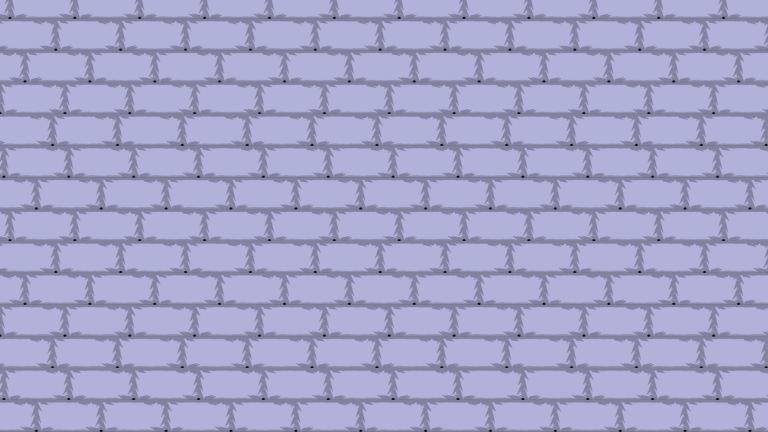
Reproduce this texture procedurally as a WebGL 2 fragment shader.

```glsl
#version 300 es
precision highp float;
// Lilac brick wall in staggered courses, with a seven-course cycle of shifts.
// Each brick cell carries the same worn mortar: a bed line, an upright joint
// and tapered chips placed by loops, all built from distance functions.
uniform vec2 u_resolution;
out vec4 outColor;

const float TAU = 6.2831853;
const float COURSE_HEIGHT = 0.07354; // fraction of canvas height
const float BRICK_WIDTH = 2.042;     // in course heights
const float BED_HALF = 0.066;
const float JOINT_HALF = 0.062;

const vec3 BRICK = vec3(0.69, 0.70, 0.85);
const vec3 RIM = vec3(0.62, 0.62, 0.76);
const vec3 MORTAR = vec3(0.55, 0.55, 0.67);
const vec3 CHIP = vec3(0.50, 0.51, 0.62);
const vec3 CREASE = vec3(0.42, 0.43, 0.52);
const vec3 HOLE = vec3(0.06, 0.06, 0.08);

float hash(float n) {
    return fract(sin(n * 127.1) * 43758.5453);
}

// Sideways start of the joints in a course, as a fraction of a brick.
float courseShift(float course) {
    float shifts[7] = float[7](0.56, 0.06, 0.81, 0.0, 0.385, 0.86, 0.153);
    return shifts[int(mod(course, 7.0))];
}

// Wobble that joins up over one period.
float wobble(float t, float seed) {
    return 0.5 * sin(TAU * 3.0 * t + seed) + 0.3 * sin(TAU * 8.0 * t + 2.0 * seed)
         + 0.2 * sin(TAU * 17.0 * t + 5.0 * seed);
}

// Distance to a splinter of radius r at a, narrowing to a point at b.
float splinter(vec2 p, vec2 a, vec2 b, float r) {
    vec2 axis = b - a;
    float h = clamp(dot(p - a, axis) / dot(axis, axis), 0.0, 1.0);
    return length(p - a - axis * h) - r * (1.0 - h);
}

// Barbs drooping to either side of the upright joint.
float jointBarbs(vec2 p) {
    float d = 1.0;
    for (int i = 0; i < 6; i++) {
        float n = float(i);
        float side = mod(n, 2.0) * 2.0 - 1.0;
        vec2 root = vec2(0.02 * side, 0.98 - 0.14 * n);
        vec2 reach = vec2(side * mix(0.11, 0.19, hash(n + 3.0)),
                          -mix(0.17, 0.32, hash(n + 9.0)));
        d = min(d, splinter(p, root, root + reach, 0.058));
    }
    return d;
}

// Flat chips along a bed line at height y, spread from x0 to x1.
float bedChips(vec2 p, float y, float grow, float x0, float x1, float seed) {
    float d = 1.0;
    for (int i = 0; i < 5; i++) {
        float n = float(i) + seed;
        float x = mix(x0, x1, (float(i) + 0.6 * hash(n)) / 4.6);
        float lean = hash(n + 5.0) < 0.65 ? -1.0 : 1.0;
        vec2 reach = vec2(lean * mix(0.14, 0.28, hash(n + 2.0)),
                          grow * mix(0.06, 0.13, hash(n + 7.0)));
        vec2 root = vec2(x, y + grow * 0.055);
        d = min(d, splinter(p, root, root + reach, 0.065));
    }
    return d;
}

float cover(float d, float soft) {
    return smoothstep(soft, -soft, d);
}

void main() {
    vec2 wall = gl_FragCoord.xy / (u_resolution.y * COURSE_HEIGHT);
    float soft = 0.75 / (u_resolution.y * COURSE_HEIGHT);

    // Cell: x measured from the joint, y from the bed line below.
    float course = floor(wall.y);
    float along = wall.x / BRICK_WIDTH - courseShift(course) + 0.5;
    vec2 p = vec2((fract(along) - 0.5) * BRICK_WIDTH, fract(wall.y));

    // Bed lines and upright joint
    float t = p.x / BRICK_WIDTH;
    float below = p.y - BED_HALF - 0.012 * wobble(t, 1.3);
    float above = 1.0 - p.y - BED_HALF - 0.014 * wobble(t, 4.1);
    float bed = min(below, above);
    float joint = abs(p.x + 0.015 * wobble(p.y, 2.2)) - JOINT_HALF
                - 0.018 * wobble(p.y, 0.7);
    float mortar = min(bed, joint);

    // Worn chips
    float chips = jointBarbs(p);
    chips = min(chips, bedChips(p, 1.0, -1.0, -0.68, 0.24, 11.0));
    chips = min(chips, bedChips(p, 0.0, 1.0, -0.28, 0.42, 31.0));

    // Layers from brick face to deepest hole
    float edge = min(mortar, chips);
    vec3 color = mix(BRICK, RIM, 0.8 * cover(edge - 0.016, soft));
    color = mix(color, MORTAR, cover(mortar, soft));
    color = mix(color, CHIP, cover(chips, soft));
    float lowerBed = max(above, 0.965 - p.y);
    color = mix(color, CHIP, cover(lowerBed - 0.025, soft));
    color = mix(color, CREASE, 0.7 * cover(abs(p.y - 0.012) - 0.01, soft));
    float hole = length((p - vec2(0.0, 0.035)) * vec2(0.75, 1.0)) - 0.034;
    color = mix(color, HOLE, cover(hole, soft));

    outColor = vec4(color, 1.0);
}
```
